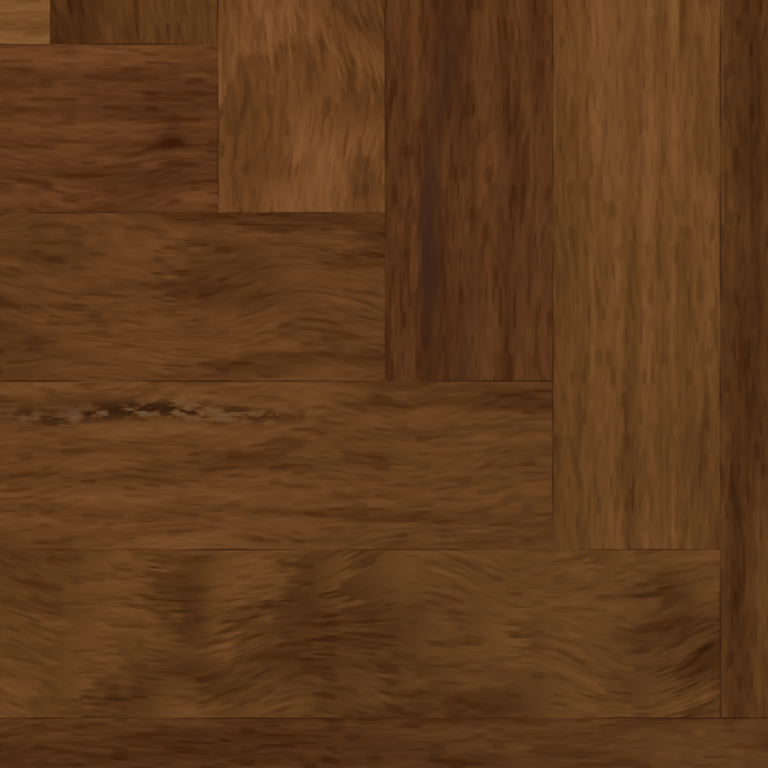
This texture is drawn by a WebGL 2 fragment shader. Its source:

```glsl
#version 300 es
precision highp float;

uniform vec2 u_resolution;
out vec4 fragColor;

const vec2 PLANK_PITCH = vec2(0.2181, 0.2194);
const float PLANK_LENGTH = 6.0; // in plank widths
const vec2 BOARD_ORIGIN = vec2(0.0655, 0.0575);
const vec3 DARK_WOOD = vec3(0.24, 0.13, 0.045);
const vec3 LIGHT_WOOD = vec3(0.485, 0.32, 0.17);
const vec3 RED_TINT = vec3(0.014, -0.005, 0.008);
const vec3 PLUM = vec3(0.25, 0.15, 0.10);
const vec3 SEAM_COLOR = vec3(0.19, 0.105, 0.05);
const vec3 WORN_GREY = vec3(0.42, 0.33, 0.24);

// Per plank: tone, redness, figure scale along and across the grain
const vec4 ROW_WOOD[6] = vec4[6](
    vec4(0.90, 0.0, 0.30, 4.0), vec4(0.45, 0.7, 0.35, 4.0),
    vec4(0.46, 0.3, 0.80, 2.6), vec4(0.57, 0.2, 0.40, 4.0),
    vec4(0.55, 0.0, 1.20, 0.8), vec4(0.36, 0.3, 0.30, 4.0));
const vec4 COLUMN_WOOD[5] = vec4[5](
    vec4(0.40, 0.1, 0.40, 3.0), vec4(0.62, 0.3, 1.60, 1.4),
    vec4(0.33, 0.6, 0.45, 3.0), vec4(0.76, 0.0, 0.08, 5.0),
    vec4(0.38, 0.2, 0.12, 5.0));

float hash(vec2 p) {
    vec3 q = fract(p.xyx * 0.1031);
    q += dot(q, q.yzx + 33.33);
    return fract((q.x + q.y) * q.z);
}

float noise(vec2 p) {
    vec2 cell = floor(p);
    vec2 f = fract(p);
    f = f * f * (3.0 - 2.0 * f);
    float low = mix(hash(cell), hash(cell + vec2(1, 0)), f.x);
    float high = mix(hash(cell + vec2(0, 1)), hash(cell + vec2(1, 1)), f.x);
    return mix(low, high, f.y);
}

float fbm(vec2 p) {
    float sum = 0.0;
    float weight = 0.53;
    for (int i = 0; i < 4; i++) {
        sum += weight * noise(p);
        p = p * 2.03 + 17.3;
        weight *= 0.5;
    }
    return sum;
}

// Soft elliptical spot, 1 at its centre
float spot(vec2 p, vec2 center, vec2 radius) {
    return 1.0 - smoothstep(0.0, 1.0, length((p - center) / radius));
}

// Lightness of the wood; grain.x runs along the fibres
float woodTone(vec2 grain, vec2 seed, vec2 figureScale) {
    float figured = min(figureScale.x, 1.2);
    // Fibres bend gently, more so in strongly figured planks
    float bend = noise(grain * vec2(1.5, 1.6) + seed.yx) - 0.5;
    vec2 strand = grain + vec2(0.0, bend * (0.05 + 0.20 * figured));
    float fibre = fbm(strand * vec2(2.6, 19.0) + seed) - 0.5;
    float fine = noise(strand * vec2(13.0, 58.0) + seed) - 0.5;
    float pores = smoothstep(0.58, 0.88, noise(strand * vec2(8.0, 44.0) + seed.yx));
    // Fibres feather the edges of the broad figure
    vec2 feathered = grain + vec2(0.30 * fibre + 0.16 * fine, 0.0);
    float warp = fbm(feathered * figureScale + seed.yx);
    float bands = sin(15.0 * warp + 3.0 * grain.y);
    float cloud = fbm(grain * vec2(0.8, 1.5) + seed) - 0.5;
    return 0.34 * fibre + 0.20 * fine - 0.17 * pores
         + (0.10 + 0.05 * figured) * bands + 0.38 * cloud;
}

void main() {
    vec2 uv = gl_FragCoord.xy / min(u_resolution.x, u_resolution.y);
    vec2 board = (vec2(uv.x, 1.0 - uv.y) - BOARD_ORIGIN) / PLANK_PITCH;
    float pixel = 1.0 / (PLANK_PITCH.x * min(u_resolution.x, u_resolution.y));

    // Herringbone: the diagonal index picks the plank direction
    vec2 cell = floor(board);
    float diagonal = cell.y - cell.x;
    float period = 2.0 * PLANK_LENGTH;
    float turn = floor(diagonal / period);
    float offset = diagonal - turn * period;
    bool isRow = offset < PLANK_LENGTH;

    // Plank coordinates: distance from its near end, position across
    vec2 local = fract(board);
    vec2 grain = isRow ? vec2(offset + 1.0 - local.x, local.y)
                       : vec2(period - offset - local.y, local.x);
    float index = isRow ? cell.y : cell.x;
    vec4 wood = isRow ? ROW_WOOD[clamp(int(index) + 1, 0, 5)]
                      : COLUMN_WOOD[clamp(int(index), 0, 4)];
    vec2 id = vec2(index + 11.0, turn + (isRow ? 3.0 : 29.0));
    vec2 seed = 90.0 * vec2(hash(id), hash(id + 41.0));

    float tone = wood.x + 0.05 + woodTone(grain, seed, wood.zw);

    // Knot and dark heartwood smudges, pale sapwood between them
    tone -= 0.34 * spot(board, vec2(0.73, 0.57), vec2(0.13, 0.09));
    tone -= 0.20 * spot(board, vec2(0.60, 1.45), vec2(0.60, 0.14));
    tone -= 0.25 * spot(board, vec2(3.70, 3.55), vec2(0.60, 0.60));
    tone -= 0.22 * spot(board, vec2(0.85, 3.50), vec2(0.22, 0.60));
    tone -= 0.18 * spot(board, vec2(1.55, 3.45), vec2(0.25, 0.60));
    tone += 0.14 * spot(board, vec2(2.50, 3.50), vec2(0.80, 0.50));
    vec3 color = mix(DARK_WOOD, LIGHT_WOOD, clamp(tone, -0.1, 1.1));
    color += RED_TINT * wood.y;

    // Plum streaks in the darkest upright plank
    float streaks = smoothstep(0.40, 0.70, fbm(board * vec2(8.0, 0.9) + 5.0));
    float plum = spot(board, vec2(2.30, 1.0), vec2(0.55, 2.0));
    color = mix(color, PLUM, isRow ? 0.0 : min(1.0, 1.3 * plum) * streaks);

    // Worn crack: a broken dark split with grey flecks
    float wander = 0.10 * (fbm(board * vec2(2.5, 0.0)) - 0.5);
    float crack = spot(board + vec2(0.0, wander), vec2(0.6, 2.19), vec2(1.5, 0.09));
    float flecks = fbm(board * vec2(13.0, 36.0));
    color = mix(color, SEAM_COLOR, 0.9 * crack * smoothstep(0.42, 0.65, flecks));
    color = mix(color, WORN_GREY, 0.8 * crack * smoothstep(0.50, 0.28, flecks));

    // Hairline seams that fade in and out
    float side = min(grain.y, 1.0 - grain.y);
    float end = min(grain.x, PLANK_LENGTH - grain.x);
    float seam = 1.0 - smoothstep(0.0, max(0.010, pixel), min(side, end));
    float depth = 0.05 + 0.60 * smoothstep(0.30, 0.80, fbm(board * 3.0));
    color = mix(color, SEAM_COLOR, seam * depth);

    // Light falls off toward the lower right
    color *= 1.02 - 0.08 * smoothstep(0.5, 1.4, uv.x + 0.7 * (1.0 - uv.y));
    fragColor = vec4(color, 1.0);
}
```
